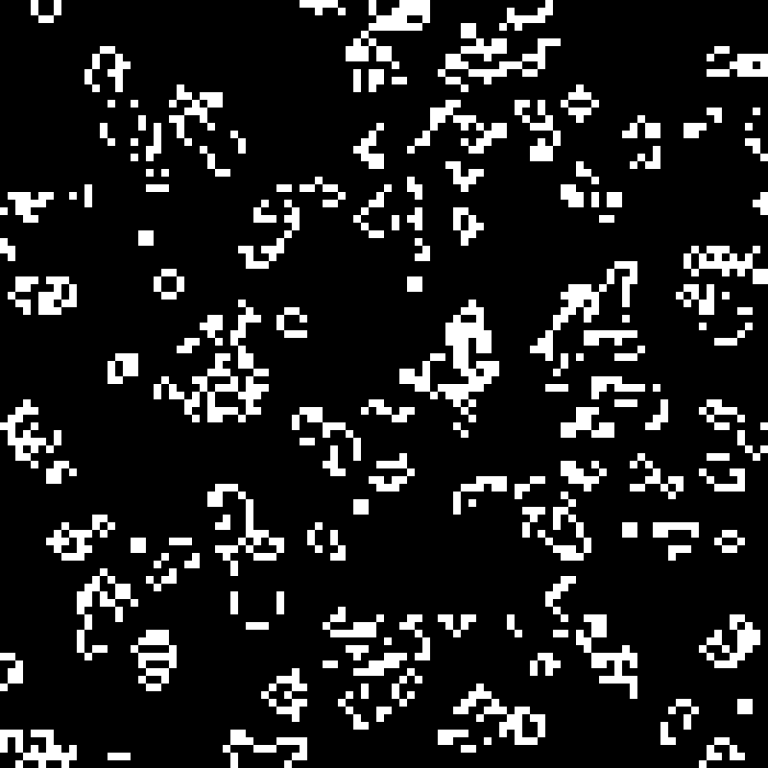
Write a Shadertoy shader that draws this texture.

```glsl
#define CELLS 100.0
#define GENERATIONS 15
#define CROWDED_SHARE 0.45
#define CROWDED_DENSITY 0.30
#define SPARSE_DENSITY 0.10
#define SEED 7u

const int WINDOW = 32;
const vec3 DEAD_COLOR = vec3(0.0);
const vec3 LIVE_COLOR = vec3(1.0);

float hash(uvec2 p, uint salt) {
    uint h = p.x * 0x9E37u + p.y * 0x85EBCA6Bu + (salt + SEED) * 0xC2B3u;
    h ^= h >> 15;
    h *= 0x2C1B3C6Du;
    h ^= h >> 12;
    h *= 0x297A2D39u;
    h ^= h >> 15;
    return float(h >> 16) / 65536.0;
}

// Random starting cell; patches of 8 by 8 cells are crowded or sparse
bool startsAlive(uvec2 cell) {
    bool crowded = hash(cell >> 3, 1u) < CROWDED_SHARE;
    return hash(cell, 2u) < (crowded ? CROWDED_DENSITY : SPARSE_DENSITY);
}

uint majority(uint a, uint b, uint c) {
    return (a & b) | (c & (a ^ b));
}

// Two-bit count of each cell and its left and right neighbours
uvec2 rowCount(uint row) {
    uint left = row << 1;
    uint right = row >> 1;
    return uvec2(left ^ row ^ right, majority(left, row, right));
}

// Life rule for 32 cells at once: a 3x3 total of 3, or of 4 if alive
uint nextRow(uvec2 below, uvec2 here, uvec2 above, uint alive) {
    uint ones = below.x ^ here.x ^ above.x;
    uint carry = majority(below.x, here.x, above.x);
    uint parity = below.y ^ here.y ^ above.y;
    uint twos = parity ^ carry;
    uint fours = majority(below.y, here.y, above.y) ^ (parity & carry);
    return (ones & twos & ~fours) | (alive & ~ones & ~twos & fours);
}

vec2 cellPair(uint row) {
    return vec2(float((row >> 15) & 1u), float((row >> 16) & 1u));
}

void mainImage(out vec4 fragColor, in vec2 fragCoord) {
    vec2 pos = fragCoord / iResolution.y * CELLS;
    float pixelWidth = CELLS / iResolution.y;
    vec2 corner = floor(pos + 0.5);

    // Seed a window of cells around the nearest cell corner
    uvec2 origin = uvec2(ivec2(corner) + 512 - WINDOW / 2);
    uint rows[WINDOW];
    for (int y = 0; y < WINDOW; y++) {
        uint row = 0u;
        for (int x = 0; x < WINDOW; x++) {
            if (startsAlive(origin + uvec2(x, y))) row |= 1u << uint(x);
        }
        rows[y] = row;
    }

    // Evolve; the valid part shrinks by one row per side each generation
    for (int g = 1; g <= GENERATIONS; g++) {
        uvec2 below = rowCount(rows[g - 1]);
        uvec2 here = rowCount(rows[g]);
        for (int y = g; y < WINDOW - g; y++) {
            uvec2 above = rowCount(rows[y + 1]);
            rows[y] = nextRow(below, here, above, rows[y]);
            below = here;
            here = above;
        }
    }

    // Blend the four cells at the corner by their coverage of the pixel
    vec2 blend = clamp((pos - corner) / pixelWidth + 0.5, 0.0, 1.0);
    vec2 pair = mix(cellPair(rows[15]), cellPair(rows[16]), blend.y);
    float live = mix(pair.x, pair.y, blend.x);
    fragColor = vec4(mix(DEAD_COLOR, LIVE_COLOR, live), 1.0);
}
```
